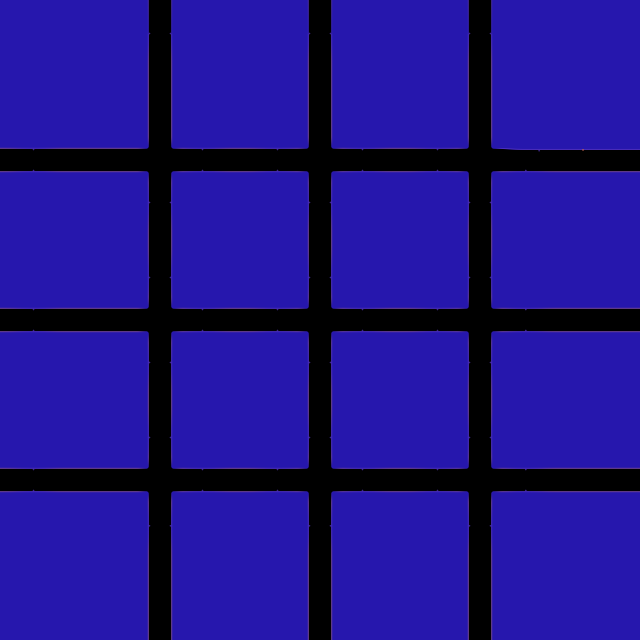
Give the GLSL for this pattern, as a WebGL 1 fragment shader.

```glsl
precision highp float;
// Four by four blue tiles parted by black bars, with thin worn rims and small edge nicks.

uniform vec2 u_resolution;

#define TILES 4.0
#define HALF_BAR 0.0176
#define CORNER 0.004
#define RIM_WIDTH 0.0008
#define RIM_STRENGTH 0.75
#define NICK_RADIUS 0.0012
#define NICK_SPREAD 0.0586
#define SAG 0.0018
#define TILE_BLUE vec3(0.15, 0.09, 0.68)
#define RIM_VIOLET vec3(0.34, 0.21, 0.77)
#define RIM_TAN vec3(0.52, 0.32, 0.55)

// Distance along an edge to its nearest nick; the outer tiles have only one.
float nickDistance(float s, float index) {
  if (index < 0.5) return abs(s - 0.0524);
  if (index > TILES - 1.5) return abs(s - 0.8216);
  return abs(abs(s - (index + 0.5) / TILES) - NICK_SPREAD);
}

float disc(vec2 offset, float radius, float px) {
  return clamp(0.5 + (radius - length(offset)) / px, 0.0, 1.0);
}

void main() {
  float px = 1.0 / min(u_resolution.x, u_resolution.y);
  vec2 p = gl_FragCoord.xy / u_resolution;
  p.y = 1.0 - p.y; // rows count from the top

  // Tile bounds; the outer tiles run off the canvas
  vec2 cell = clamp(floor(p * TILES), 0.0, TILES - 1.0);
  vec2 low = cell / TILES + HALF_BAR - step(cell, vec2(0.5));
  vec2 high = (cell + 1.0) / TILES - HALF_BAR + step(TILES - 1.5, cell);

  // The top right tile sags along its lower edge
  float worn = step(TILES - 1.5, cell.x) * step(cell.y, 0.5);
  high.y += worn * SAG * smoothstep(0.77, 0.82, p.x);

  // Rounded tile
  vec2 side = max(low - p, p - high);
  vec2 q = side + CORNER;
  float d = min(max(q.x, q.y), 0.0) + length(max(q, 0.0)) - CORNER;
  vec3 color = TILE_BLUE * clamp(0.5 - d / px, 0.0, 1.0);

  // Rim: violet beside the nicks, tan away from them, faint at corners
  bool upright = side.x > side.y;
  float along = upright ? p.y : p.x;
  float nick = nickDistance(along, upright ? cell.y : cell.x);
  if (worn > 0.5 && !upright) nick = abs(along - 0.8424);
  float rim = 1.0 - smoothstep(0.0, RIM_WIDTH + 0.5 * px, abs(d + RIM_WIDTH));
  rim *= smoothstep(0.0, 0.02, -min(side.x, side.y));
  rim *= upright && along < 0.0524 ? 0.45 : 1.0;
  float tan_amount = smoothstep(0.005, 0.05, nick) * (1.0 - worn * float(!upright));
  color = mix(color, mix(RIM_VIOLET, RIM_TAN, tan_amount), rim * RIM_STRENGTH);

  // Nicks just outside the edge, and one warm speck on the sagging edge
  float spot = disc(vec2(nick, d - NICK_RADIUS), NICK_RADIUS, px);
  color = mix(color, RIM_VIOLET, 0.7 * spot);
  float speck = worn * disc(p - vec2(0.911, high.y), NICK_RADIUS, px);
  color = mix(color, vec3(0.75, 0.38, 0.3), speck);

  gl_FragColor = vec4(color, 1.0);
}
```
